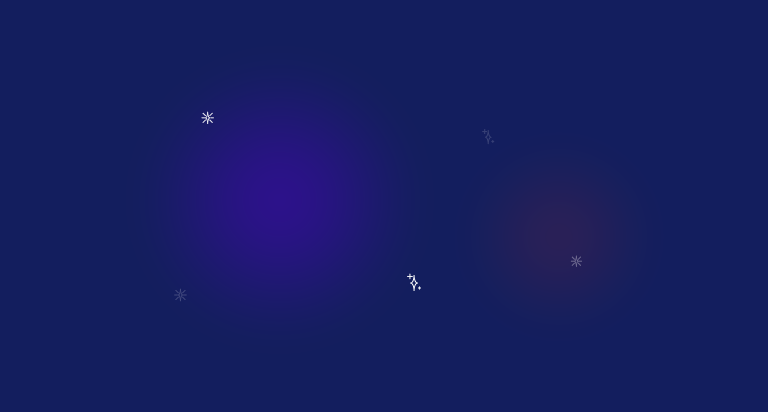
A Shadertoy shader for this background:

```glsl
// A deep navy field with a violet glow on the left and a dim plum glow on the right.
// Five small line-drawn sparkles sit on top: ray bursts and tall four-point stars,
// built from distance functions. Lengths are in canvas heights, origin lower left.

const vec3 NAVY   = vec3(0.076, 0.119, 0.367);
const vec3 VIOLET = vec3(0.172, 0.070, 0.540);
const vec3 PLUM   = vec3(0.162, 0.125, 0.342);
const vec3 WHITE  = vec3(1.0);

// Glows: centre x, centre y, radius
const vec3 VIOLET_GLOW = vec3(0.679, 0.515, 0.390);
const vec3 PLUM_GLOW   = vec3(1.357, 0.425, 0.265);

const float LINE_HALF_WIDTH = 0.0012;
const vec2 BURST_STAR = vec2(0.006, 0.014);
const vec2 TALL_STAR  = vec2(0.0085, 0.019);

// Sparkles: centre x, centre y, scale, opacity
const int BURSTS = 3;
const vec4 BURST[BURSTS] = vec4[BURSTS](
    vec4(0.504, 0.714, 1.00, 0.95),
    vec4(0.438, 0.284, 1.00, 0.20),
    vec4(1.399, 0.366, 0.90, 0.35));
const int TALLS = 2;
const vec4 TALL[TALLS] = vec4[TALLS](
    vec4(1.005, 0.313, 1.00, 1.00),
    vec4(1.185, 0.667, 0.85, 0.16));

float glow(vec2 p, vec3 spot) {
    return 1.0 - smoothstep(0.0, spot.z, distance(p, spot.xy));
}

float segment(vec2 p, vec2 a, vec2 b) {
    vec2 ab = b - a;
    return length(p - a - ab * clamp(dot(p - a, ab) / dot(ab, ab), 0.0, 1.0));
}

// Outline of a concave four-point star: one elliptic arc per quadrant
float starOutline(vec2 p, vec2 size) {
    vec2 q = abs(p);
    vec2 u = (min(q, size) - size) / size;
    float r = max(length(u), 0.001);
    float arc = abs(r - 1.0) * r / max(length(u / size), 0.001);
    return arc + length(max(q - size, 0.0));
}

float plusSign(vec2 p, float arm) {
    vec2 q = abs(p);
    return min(segment(q, vec2(0.0), vec2(arm, 0.0)),
               segment(q, vec2(0.0), vec2(0.0, arm)));
}

// Small star ringed by horizontal and diagonal rays
float burst(vec2 p) {
    vec2 q = abs(p);
    float rays = min(segment(q, vec2(0.0080, 0.0), vec2(0.0135, 0.0)),
                     segment(q, vec2(0.0055), vec2(0.0110)));
    return min(starOutline(p, BURST_STAR), rays);
}

// Tall star with two little plus signs beside it
float tallSparkle(vec2 p) {
    float marks = min(plusSign(p - vec2(-0.010, 0.016), 0.0055),
                      plusSign(p - vec2(0.013, -0.012), 0.0025));
    return min(starOutline(p, TALL_STAR), marks);
}

float stroke(float d, float pixel) {
    return clamp((LINE_HALF_WIDTH - d) / pixel + 0.5, 0.0, 1.0);
}

void mainImage(out vec4 fragColor, in vec2 fragCoord) {
    float pixel = 1.0 / iResolution.y;
    vec2 p = fragCoord * pixel;

    // Background and glows
    vec3 color = mix(NAVY, VIOLET, glow(p, VIOLET_GLOW));
    color = mix(color, PLUM, glow(p, PLUM_GLOW));

    // Sparkles
    for (int i = 0; i < BURSTS; i++) {
        vec4 s = BURST[i];
        float d = burst((p - s.xy) / s.z) * s.z;
        color = mix(color, WHITE, s.w * stroke(d, pixel));
    }
    for (int i = 0; i < TALLS; i++) {
        vec4 s = TALL[i];
        float d = tallSparkle((p - s.xy) / s.z) * s.z;
        color = mix(color, WHITE, s.w * stroke(d, pixel));
    }

    fragColor = vec4(color, 1.0);
}
```
